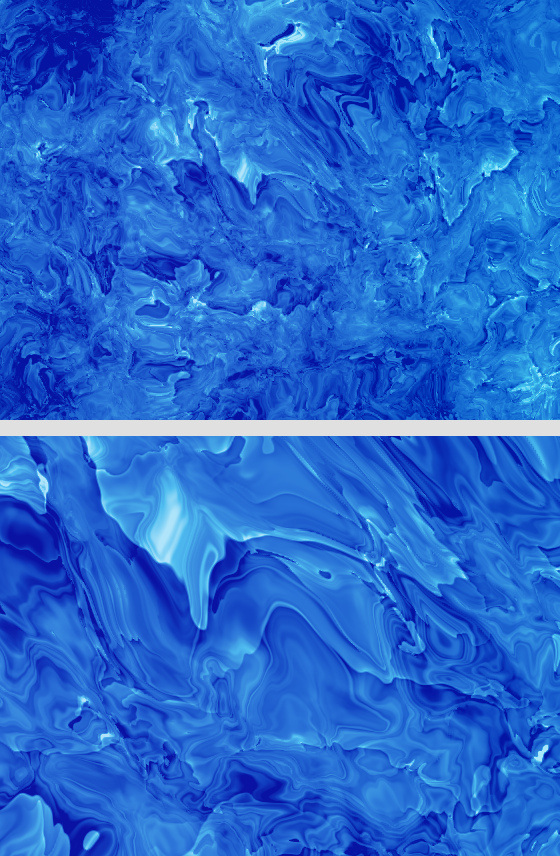
Top: the whole. Bottom: its middle third, enlarged.
A Shadertoy shader for this texture:

```glsl
// Marbled deep-blue liquid: crinkled cyan crests, dark pools and fine agate strata.
#define WARP 0.040
#define FOLD_STRETCH 0.55
#define REGION_GAIN 1.25
#define CREST_GAIN 1.12
#define STRATA_GAIN 0.85
#define GRAIN_GAIN 0.42
#define BODY_GAIN 0.45
#define CONTRAST 1.6
#define MID_TONE 2.05

// Sine-free hash
float hash(vec2 p) {
    vec3 q = fract(vec3(p.xyx) * 0.1031);
    q += dot(q, q.yzx + 33.33);
    return fract((q.x + q.y) * q.z);
}

// Smooth value noise in -1..1
float noise(vec2 p) {
    vec2 cell = floor(p), f = fract(p);
    f = f * f * f * (f * (f * 6.0 - 15.0) + 10.0);
    float low = mix(hash(cell), hash(cell + vec2(1, 0)), f.x);
    float high = mix(hash(cell + vec2(0, 1)), hash(cell + vec2(1, 1)), f.x);
    return 2.0 * mix(low, high, f.y) - 1.0;
}

float fbm(vec2 p, int octaves) {
    float sum = 0.0, amp = 1.0;
    for (int i = 0; i < octaves; i++) {
        sum += amp * noise(p);
        p = mat2(1.6, 1.2, -1.2, 1.6) * p + 17.3;
        amp *= 0.52;
    }
    return sum;
}

float blob(vec2 p, vec2 centre, float radius) {
    vec2 d = (p - centre) / radius;
    return exp(-dot(d, d));
}

// Broad light and dark regions of the canvas
float regions(vec2 p) {
    float dark = 0.9 * blob(p, vec2(0.13, 0.98), 0.17)
               + 0.8 * blob(p, vec2(1.04, 0.92), 0.20)
               + 0.35 * blob(p, vec2(0.0, 0.72), 0.25)
               + 0.5 * blob(p, vec2(0.03, 0.03), 0.2)
               + 0.5 * blob(p, vec2(0.95, 0.08), 0.25);
    float light = 0.75 * blob(p, vec2(1.21, 0.5), 0.17)
                + 0.6 * blob(p, vec2(1.27, 0.14), 0.18)
                + 0.25 * blob(p, vec2(0.5, 0.42), 0.4);
    return light - dark;
}

// Diagonal folds: lengthen features along the slope near the middle
vec2 foldSpace(vec2 p) {
    vec2 centre = vec2(0.68, 0.66), along = vec2(0.68, -0.73);
    float s = dot(p - centre, along);
    return p - along * s * FOLD_STRETCH * blob(p, centre, 0.5);
}

vec3 palette(float t) {
    vec3 shades[7] = vec3[7](
        vec3(0.01, 0.08, 0.63), vec3(0.04, 0.25, 0.74), vec3(0.10, 0.38, 0.80),
        vec3(0.15, 0.47, 0.84), vec3(0.21, 0.58, 0.87), vec3(0.29, 0.75, 0.93),
        vec3(0.66, 0.90, 0.97));
    t = clamp(t, 0.0, 5.999);
    int i = int(t);
    return mix(shades[i], shades[i + 1], fract(t));
}

void mainImage(out vec4 fragColor, in vec2 fragCoord) {
    vec2 p = fragCoord / iResolution.y;
    float calm = blob(p, vec2(0.45, 0.42), 0.5);

    // Crinkled flow
    vec2 q = foldSpace(p);
    q += WARP * vec2(fbm(q * 6.5 + 3.1, 3), fbm(q * 6.5 + 41.7, 3));
    q += 0.009 * vec2(fbm(q * 30.0 + 9.0, 3), fbm(q * 30.0 + 63.0, 3));

    // Body tone
    float height = fbm(q * 11.0 + 5.0, 3);
    float tone = REGION_GAIN * regions(p) + 0.5 * fbm(q * 3.2 + 80.0, 3);
    tone += BODY_GAIN * height;

    // Strata: irregular bands that follow the height, faded where too fine
    float spread = fwidth(height);
    float coarse = noise(vec2(height * 11.0, 2.5));
    float fine = noise(vec2(height * 26.0, 8.5));
    float strata = coarse * (1.0 - smoothstep(0.06, 0.16, spread))
                 + fine * (1.0 - smoothstep(0.025, 0.07, spread));
    tone += STRATA_GAIN * (0.75 + 0.25 * calm) * strata;
    tone += GRAIN_GAIN * (0.7 + 0.5 * calm) * fbm(q * 62.0, 3);

    // Crests: glow falls off on one side of a coastline, shadow on the other
    float foam = 0.0;
    for (int i = 0; i < 4; i++) {
        float k = float(i), scale = 4.6 * pow(1.9, k);
        float coast = fbm(q * scale + 23.0 * k + 11.0, 4);
        float edge = clamp(fwidth(coast), 0.003, 0.2);
        float side = smoothstep(-edge, edge, coast);
        float glow = side * exp(-6.5 * max(coast, 0.0));
        float shade = (1.0 - side) * exp(6.5 * min(coast, 0.0));
        float mask = smoothstep(-0.3, 0.5, noise(q * scale * 0.8 + 57.0 + 31.0 * k));
        mask *= mix(1.05, 0.75, calm);
        tone += CREST_GAIN * mask * (1.45 * glow - 1.4 * shade);
        foam += mask * side * exp(-24.0 * max(coast, 0.0));
    }
    tone += 0.35 * foam;

    // Colour: violet cast in the calm middle, cyan to the right
    vec3 colour = palette(MID_TONE + CONTRAST * tone);
    colour += 0.03 * calm * vec3(1.0, -0.3, 0.4);
    colour += 0.04 * smoothstep(0.6, 1.3, p.x) * vec3(-1.0, 0.5, 0.2);
    fragColor = vec4(clamp(colour, 0.0, 1.0), 1.0);
}
```
